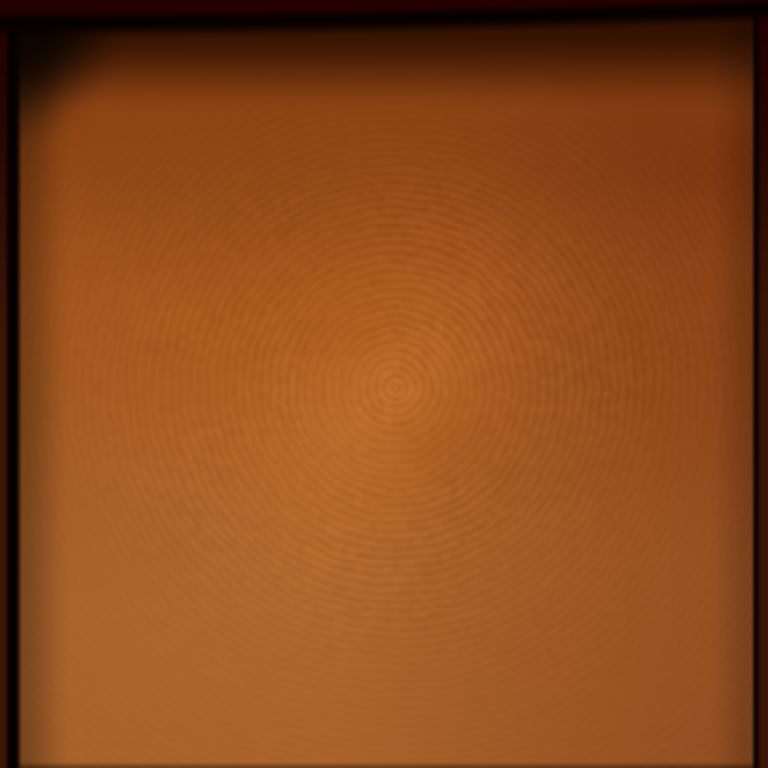
Reproduce this background procedurally as a WebGL 2 fragment shader.

```glsl
#version 300 es
precision highp float;
// Draws a warm, softly lit copper-brown panel in a dark frame.
// A vertical gradient, a diagonal sheen and a central glow light the panel;
// noise-bent concentric waves give it a fine leathery grain.

uniform vec2 u_resolution;
out vec4 fragColor;

const vec3 UPPER_SHADE = vec3(0.20, 0.065, 0.005);
const vec3 UPPER_BROWN = vec3(0.54, 0.255, 0.075);
const vec3 MID_COPPER = vec3(0.635, 0.335, 0.115);
const vec3 LOW_COPPER = vec3(0.665, 0.385, 0.165);
const vec3 GLOW = vec3(0.115, 0.090, 0.040);
const vec3 SIDE_FALL = vec3(0.085, 0.075, 0.030);
const vec3 FRAME_BROWN = vec3(0.23, 0.09, 0.03);
const vec3 FRAME_RED = vec3(0.14, 0.005, 0.0);
const vec3 GROOVE = vec3(0.025, 0.003, 0.0);

const vec2 CENTER = vec2(0.515, 0.495);
const float PANEL_LEFT = 0.026;
const float PANEL_RIGHT = 0.980;
const float SHEEN_ANGLE = 0.65;
const float RING_PITCH = 0.0115;
const float GRAIN_STRENGTH = 0.034;
const float TAU = 6.2831853;

float hash(vec2 p) {
    return fract(sin(dot(p, vec2(127.1, 311.7))) * 43758.5453);
}

float noise(vec2 p) {
    vec2 cell = floor(p);
    vec2 f = fract(p);
    f = f * f * (3.0 - 2.0 * f);
    float low = mix(hash(cell), hash(cell + vec2(1.0, 0.0)), f.x);
    float high = mix(hash(cell + vec2(0.0, 1.0)), hash(cell + 1.0), f.x);
    return mix(low, high, f.y);
}

// Concentric waves, bent and broken into small cells by noise
float grain(vec2 d) {
    float r = length(d);
    float bend = noise(d * 38.0) * 2.6 + noise(d * 9.0 + 17.0) * 3.0;
    float rings = sin(TAU * r / RING_PITCH + bend);
    float cells = noise(d * 105.0 + 41.0) - 0.5;
    float patches = 0.55 + 0.7 * noise(d * 13.0 + 5.0);
    float fade = mix(1.0, 0.22, smoothstep(0.12, 0.52, r));
    return (rings * 0.45 + cells * 1.1) * patches * fade;
}

vec3 panelColor(vec2 uv) {
    // Vertical light, falling off at the top
    vec3 col = mix(LOW_COPPER, MID_COPPER, smoothstep(0.20, 0.62, uv.y));
    col = mix(col, UPPER_BROWN, smoothstep(0.58, 0.90, uv.y));
    col = mix(col, UPPER_SHADE, smoothstep(0.85, 0.965, uv.y));

    // Darker right side and diagonal sheen around the center
    vec2 d = uv - CENTER;
    float r = length(d);
    float below = 1.0 - smoothstep(0.75, 0.95, uv.y);
    col -= SIDE_FALL * smoothstep(0.40, 1.0, uv.x) * below;
    float sheen = cos(2.0 * (atan(d.y, d.x + 1e-5) - SHEEN_ANGLE));
    col += 0.018 * sheen * smoothstep(0.0, 0.10, r) * exp(-r * 3.0) * below;
    col += GLOW * exp(-r * 7.0);

    // Grain and broad mottling
    float mottle = noise(uv * vec2(5.0, 7.0)) - 0.5;
    col += vec3(1.0, 0.75, 0.45) * GRAIN_STRENGTH * grain(d) * below;
    col *= 1.0 + 0.035 * mottle;

    // Shaded upper left corner, sides and lower rim
    float corner = length((uv - vec2(0.0, 1.0)) / vec2(0.16, 0.19));
    col *= mix(0.30, 1.0, smoothstep(0.45, 1.1, corner));
    col *= mix(0.72, 1.0, smoothstep(0.0, 0.07, uv.x - PANEL_LEFT));
    col *= mix(0.82, 1.0, smoothstep(0.0, 0.06, PANEL_RIGHT - uv.x));
    return col * mix(0.65, 1.0, smoothstep(0.0, 0.009, uv.y));
}

void main() {
    vec2 uv = gl_FragCoord.xy / u_resolution;
    vec3 col = panelColor(uv);

    // Side frame strips, each split from the panel by a dark groove
    float left = 1.0 - smoothstep(PANEL_LEFT - 0.006, PANEL_LEFT + 0.004, uv.x);
    float right = smoothstep(PANEL_RIGHT - 0.003, PANEL_RIGHT + 0.005, uv.x);
    float outer = 1.0 - smoothstep(0.005, 0.013, uv.x);
    outer += smoothstep(0.983, 0.993, uv.x);
    vec3 strip = mix(FRAME_BROWN, FRAME_RED, smoothstep(0.5, 0.97, uv.y));
    col = mix(col, mix(GROOVE, strip, outer), max(left, right));

    // Top frame over a gently rising groove
    float lift = uv.y - (0.971 + 0.018 * uv.x * uv.x);
    col = mix(col, GROOVE, smoothstep(-0.022, -0.002, lift));
    col = mix(col, FRAME_RED, smoothstep(0.002, 0.016, lift));

    fragColor = vec4(clamp(col, 0.0, 1.0), 1.0);
}
```
